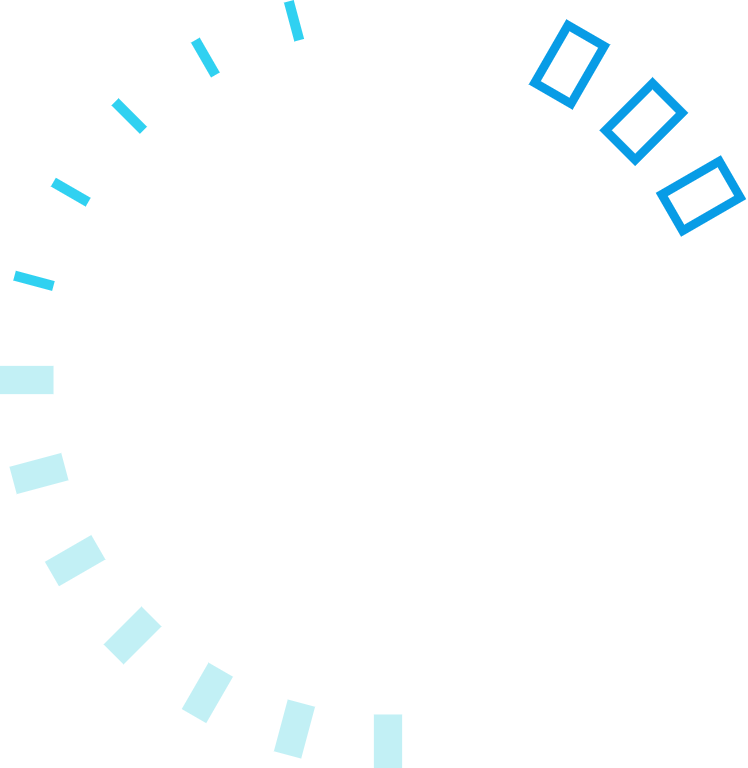
Write a WebGL 2 fragment shader that draws this background.

```glsl
#version 300 es
precision highp float;

uniform vec2 u_resolution;
out vec4 fragColor;

const vec3 WHITE = vec3(1.0);
const vec3 PALE_AQUA = vec3(0.76, 0.94, 0.96);
const vec3 CYAN = vec3(0.19, 0.82, 0.945);
const vec3 BLUE = vec3(0.03, 0.61, 0.90);
const float STEP_ANGLE = radians(15.0);

// Sharp-cornered box distance
float boxDistance(vec2 p, vec2 halfSize) {
    vec2 q = abs(p) - halfSize;
    return max(q.x, q.y);
}

float outline(float d, float stroke) {
    return max(d, -d - stroke);
}

// Coordinates of p in a frame whose x axis points outward along the spoke
vec2 spokeFrame(vec2 p, float angle, float radius) {
    vec2 dir = vec2(cos(angle), sin(angle));
    return vec2(dot(p, dir) - radius, dot(p, vec2(-dir.y, dir.x)));
}

// Nearest of the radial boxes placed at steps first..last around a ring
float ringDistance(vec2 p, int first, int last, float radius, vec2 halfSize) {
    float d = 10.0;
    for (int i = first; i <= last; i++) {
        vec2 local = spokeFrame(p, float(i) * STEP_ANGLE, radius);
        d = min(d, boxDistance(local, halfSize));
    }
    return d;
}

float coverage(float d, float pixel) {
    return clamp(0.5 - d / pixel, 0.0, 1.0);
}

void main() {
    vec2 p = gl_FragCoord.xy / u_resolution.y;
    float pixel = 1.0 / u_resolution.y;

    // Wide pale bars, lower left quarter
    float pale = ringDistance(p - vec2(0.5052, 0.5052), 12, 18, 0.4704, vec2(0.0349, 0.0184));
    // Thin cyan ticks, upper left quarter
    float ticks = ringDistance(p - vec2(0.5068, 0.5104), 7, 11, 0.4788, vec2(0.0262, 0.0066));
    // Blue frames, upper right quarter
    float frames = ringDistance(p - vec2(0.5076, 0.5109), 2, 4, 0.4678, vec2(0.0490, 0.0330));
    frames = outline(frames, 0.0115);

    vec3 color = WHITE;
    color = mix(color, PALE_AQUA, coverage(pale, pixel));
    color = mix(color, CYAN, coverage(ticks, pixel));
    color = mix(color, BLUE, coverage(frames, pixel));
    fragColor = vec4(color, 1.0);
}
```
